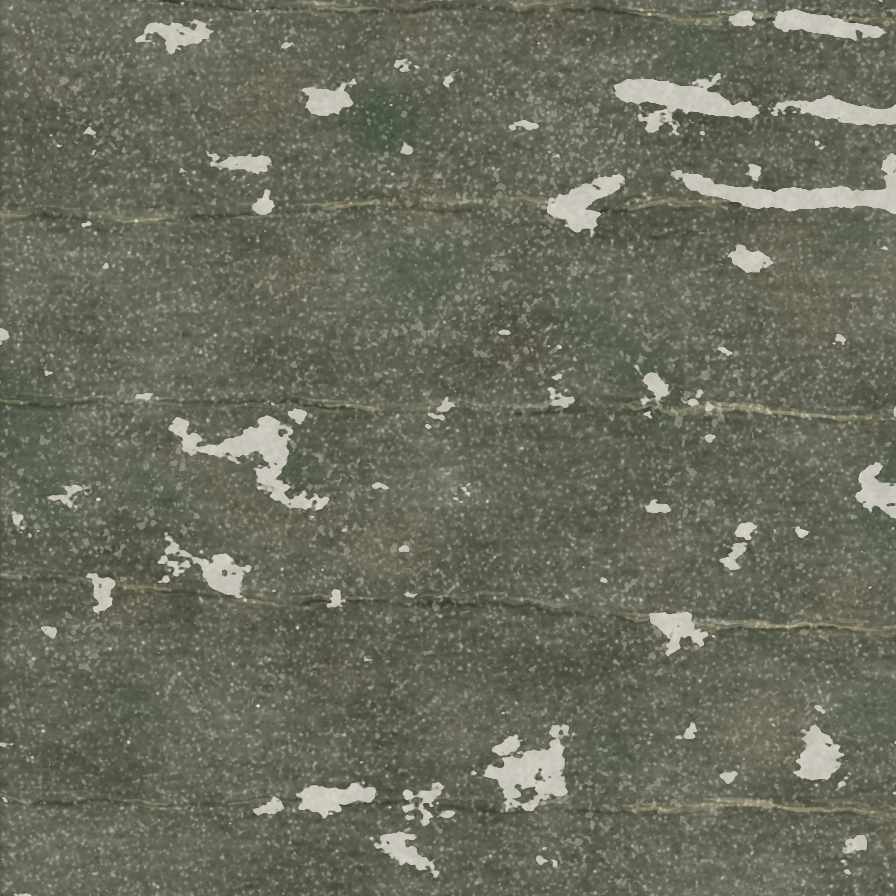
Write a Shadertoy shader that draws this texture.

```glsl
// Weathered grey-green boards with horizontal seams, lichen specks and flaked pale paint.

vec3 hash3(vec2 p) {
    vec3 q = fract(p.xyx * vec3(0.1031, 0.1030, 0.0973));
    q += dot(q, q.yxz + 33.33);
    return fract((q.xxy + q.yzz) * q.zyx);
}

// Smooth cellular noise: one signed soft blob per cell
float blobs(vec2 p) {
    vec2 cell = floor(p);
    float sum = 0.0;
    for (int j = -1; j <= 1; j++)
    for (int i = -1; i <= 1; i++) {
        vec2 id = cell + vec2(i, j);
        vec3 h = hash3(id);
        vec2 d = p - id - h.xy;
        float w = max(0.0, 1.0 - dot(d, d));
        sum += (h.z * 2.0 - 1.0) * w * w * w;
    }
    return sum;
}

float layers(vec2 p) {
    float sum = 0.0, amp = 1.0;
    for (int i = 0; i < 5; i++) {
        sum += amp * blobs(p);
        p = mat2(1.94, 0.5, -0.5, 1.94) * p + 17.3;
        amp *= 0.6;
    }
    return sum;
}

// Small specks, present in a given share of the cells
float specks(vec2 p, float density) {
    vec2 cell = floor(p);
    float cover = 0.0;
    for (int j = -1; j <= 1; j++)
    for (int i = -1; i <= 1; i++) {
        vec2 id = cell + vec2(i, j);
        vec3 h = hash3(id + 71.0);
        float radius = 0.2 + 0.3 * fract(h.z * 17.0);
        float dist = length(p - id - h.xy);
        float present = clamp((density - h.z) * 10.0, 0.0, 1.0);
        cover = max(cover, present * (1.0 - smoothstep(radius - 0.2, radius + 0.1, dist)));
    }
    return cover;
}

// Signed height above the nearest board seam
float seamOffset(vec2 uv) {
    float id = floor((uv.y - 0.1) / 0.222 + 0.5);
    float tilt = 0.02 + 0.04 * sin(id * 1.6);
    float wobble = 0.004 * sin(uv.x * 13.0 + id * 4.0) + 0.002 * sin(uv.x * 37.0 + id * 9.0);
    float ragged = 0.003 * blobs(uv * 40.0) + 0.002 * blobs(uv * 110.0);
    return uv.y - 0.1 - id * 0.222 + (uv.x - 0.5) * tilt + wobble + ragged;
}

// Positive where pale paint is left on the boards
float paintField(vec2 uv, float seam) {
    float field = layers(uv * vec2(13.0, 17.0) + 8.3) - 0.87;
    field += 0.1 * blobs(uv * 130.0) + 0.12 * blobs(uv * 4.0 + 5.0);
    field += 0.16 * exp(-abs(seam - 0.008) / 0.02);
    // Long streaks in the upper right
    float bend = 0.012 * sin(uv.x * 15.0) + 0.006 * sin(uv.x * 31.0 + uv.y * 9.0);
    float streak = smoothstep(0.5, 1.0, cos(6.2832 * (uv.y - 0.98 + bend) / 0.0975));
    float corner = smoothstep(0.58, 0.7, uv.x) * smoothstep(0.74, 0.78, uv.y);
    return field + 1.05 * streak * corner;
}

void mainImage(out vec4 fragColor, in vec2 fragCoord) {
    vec2 uv = fragCoord / iResolution.xy;
    float seam = seamOffset(uv);
    float mottle = layers(uv * vec2(6.0, 10.0) + 41.0);
    float cluster = layers(uv * 7.0 + 83.0);

    // Board colour with fibres and fine grain, skewed to the light side
    vec3 color = vec3(0.383, 0.391, 0.333);
    color += 0.045 * mottle * vec3(1.0, 0.96, 0.92);
    color += 0.03 * blobs(uv * vec2(30.0, 190.0));
    float grain = blobs(uv * 250.0);
    color += 0.095 * grain + 0.08 * grain * grain + 0.03 * blobs(uv * 110.0);

    // Green and brown stains
    float green = 0.7 * smoothstep(0.4, 1.1, blobs(uv * 9.0 + 12.0) + 0.3 * mottle);
    vec2 fromMoss = uv - vec2(0.43, 0.86);
    green = max(green, exp(-dot(fromMoss, fromMoss) / 0.0016) * (0.9 + 0.4 * cluster));
    color = mix(color, vec3(0.22, 0.31, 0.24), 0.5 * clamp(green, 0.0, 1.0));
    float brown = smoothstep(0.3, 0.9, blobs(uv * vec2(9.0, 11.0) + 57.0) + 0.3 * cluster);
    color = mix(color, vec3(0.53, 0.47, 0.38), brown * (0.12 + 0.4 * specks(uv * 200.0, 0.6)));

    // Pale lichen crust in irregular crumbs, single specks and dark pits
    float crumbs = blobs(uv * 150.0 + 7.0) + 0.6 * blobs(uv * 270.0 + 3.0);
    float lichen = smoothstep(0.0, 0.35, crumbs - 0.85 + 0.5 * smoothstep(0.0, 0.9, cluster));
    color = mix(color, vec3(0.64, 0.64, 0.57), 0.6 * lichen);
    color = mix(color, vec3(0.66, 0.65, 0.59), 0.6 * specks(uv * 160.0, 0.05));
    color = mix(color, vec3(0.19, 0.19, 0.16), 0.55 * specks(uv * 130.0 + 9.0, 0.07));

    // Seams: soft shade, broken dark crack and frayed tan strands
    float worn = smoothstep(-0.4, 0.5, blobs(vec2(uv.x * 11.0, uv.y * 30.0) + 29.0));
    float strands = smoothstep(0.1, 0.6, blobs(vec2(uv.x * 16.0, seam * 230.0) + 61.0));
    color -= 0.02 * exp(-abs(seam) / 0.012);
    color -= 0.08 * (1.0 - worn) * exp(-pow(seam / 0.0025, 2.0));
    color += vec3(0.17, 0.15, 0.12) * strands * exp(-pow((seam - 0.004) / 0.009, 2.0));
    color += vec3(0.08, 0.07, 0.05) * worn * exp(-pow((seam - 0.005) / 0.003, 2.0));

    // Flaked paint with a thin shaded rim
    float paint = paintField(uv, seam);
    color *= 1.0 - 0.08 * smoothstep(-0.12, 0.0, paint);
    vec3 paintColor = vec3(0.79, 0.78, 0.74) + 0.03 * blobs(uv * 60.0) + 0.03 * blobs(uv * 220.0);
    color = mix(color, paintColor, smoothstep(-0.03, 0.08, paint));

    fragColor = vec4(color, 1.0);
}
```
